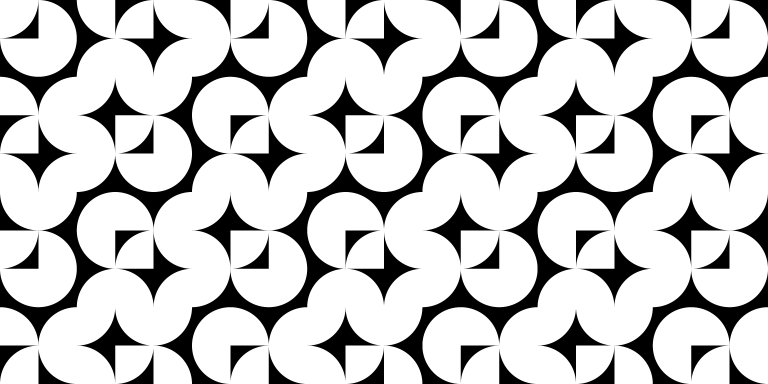
Give the GLSL for this pattern, as a WebGL 2 fragment shader.

```glsl
#version 300 es
precision highp float;

uniform vec2 u_resolution;
out vec4 fragColor;

const float CELLS_DOWN = 10.0;
const int BLOCK = 3;       // cells along the side of a block
const int SAMPLES = 4;     // subsamples per pixel along each axis
const float RADIUS = 1.0;  // quarter disc radius, in cells
const vec3 INK = vec3(0.0);
const vec3 PAPER = vec3(1.0);

// Disc corner of each cell in a block: bit 0 = right, bit 1 = bottom
const int CORNERS[9] = int[9](
    0, 2, 1,
    1, 0, 3,
    2, 3, 0);

// Corner of the cell that holds the disc centre
vec2 discCorner(ivec2 cell) {
    ivec2 block = cell / BLOCK;
    ivec2 local = cell - block * BLOCK;
    int corner = CORNERS[local.y * BLOCK + local.x];
    // Alternate blocks use the opposite corners
    if (((block.x + block.y) & 1) == 1) corner = 3 - corner;
    return vec2(corner & 1, corner >> 1);
}

// Paper coverage at a point in cell units, y pointing down
float quarterDisc(vec2 p, float blur) {
    p = max(p, 0.0);
    vec2 corner = discCorner(ivec2(floor(p)));
    float dist = length(fract(p) - corner) - RADIUS;
    return 1.0 - smoothstep(-0.5 * blur, 0.5 * blur, dist);
}

void main() {
    float pixel = CELLS_DOWN / u_resolution.y;
    float subpixel = pixel / float(SAMPLES);
    vec2 origin = vec2(gl_FragCoord.x, u_resolution.y - gl_FragCoord.y) * pixel;

    // Average a grid of subsamples, smoothing arcs and cell borders alike
    float coverage = 0.0;
    for (int j = 0; j < SAMPLES; j++) {
        for (int i = 0; i < SAMPLES; i++) {
            vec2 offset = (vec2(i, j) + 0.5) * subpixel - 0.5 * pixel;
            coverage += quarterDisc(origin + offset, subpixel);
        }
    }
    coverage /= float(SAMPLES * SAMPLES);

    fragColor = vec4(mix(INK, PAPER, coverage), 1.0);
}
```
